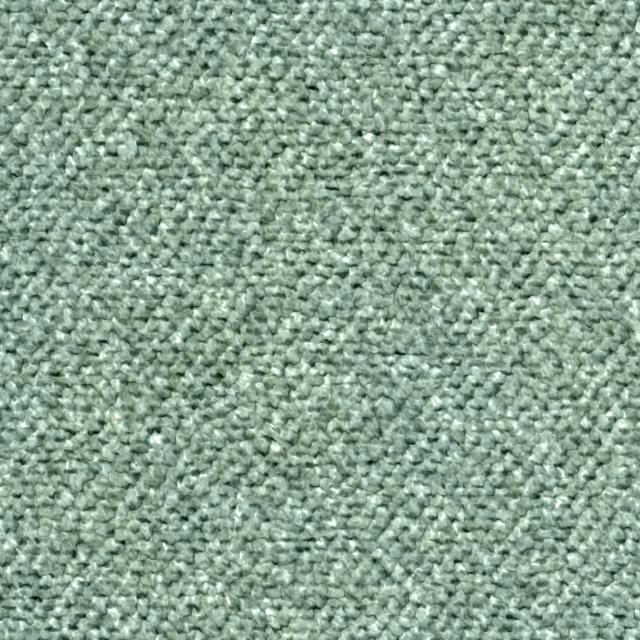
This texture is drawn by a WebGL 2 fragment shader. Its source:

```glsl
#version 300 es
precision highp float;

uniform vec2 u_resolution;
out vec4 fragColor;

const vec2 STITCHES = vec2(62.0, 58.0);       // lumps of yarn across and up
const vec2 LUMP_RADII = vec2(0.74, 0.66);
const vec2 LUMP_JITTER = vec2(0.40, 0.26);
const float LUMP_STAGGER = 0.2;
const float SHEAR = 0.12;
const float BLEND_SHARPNESS = 6.0;
const float WEAVE_BEND = 0.5;
const float FRAY = 0.5;
const vec3 YARN = vec3(0.55, 0.65, 0.58);
const vec3 OLIVE_SHIFT = vec3(0.022, 0.004, -0.03);
const float BASE_LIFT = 0.032;
const float RELIEF = 0.21;
const float SIDE_LIGHT = 0.14;
const float LUMP_VARIATION = 0.15;
const float GLINT = 0.30;
const float GAP_DARKNESS = 0.28;
const float FIBRE_CONTRAST = 0.25;
const float CURL_CONTRAST = 0.12;
const float CLOUD_CONTRAST = 0.025;

float hash(vec2 p) {
    return fract(sin(dot(p, vec2(127.1, 311.7))) * 43758.5453);
}

vec2 hash2(vec2 p) {
    return vec2(hash(p + 17.3), hash(p + 71.9));
}

float noise(vec2 p) {
    vec2 i = floor(p);
    vec2 f = fract(p);
    f = f * f * (3.0 - 2.0 * f);
    float low = mix(hash(i), hash(i + vec2(1.0, 0.0)), f.x);
    float high = mix(hash(i + vec2(0.0, 1.0)), hash(i + vec2(1.0, 1.0)), f.x);
    return mix(low, high, f.y);
}

float clouds(vec2 p) {
    return 0.6 * noise(p) + 0.4 * noise(p * 2.3 + 9.7);
}

// Rounded yarn lumps: x = height, y = tone, z = hue offset
vec3 yarnLumps(vec2 p) {
    vec2 cell = floor(p);
    float total = 0.0;
    vec2 surface = vec2(0.0);
    for (int j = -1; j <= 1; j++) {
        for (int i = -1; i <= 1; i++) {
            vec2 id = cell + vec2(i, j);
            vec2 rnd = hash2(id);
            float shade = hash(id + 5.1);
            vec2 center = id + 0.5 + LUMP_JITTER * (rnd - 0.5) * 2.0;
            center.y += LUMP_STAGGER * (1.0 - 2.0 * mod(id.x + id.y, 2.0));
            float angle = (rnd.x - 0.6) * 2.4;
            vec2 offset = p - center;
            float c = cos(angle);
            float s = sin(angle);
            vec2 q = mat2(c, -s, s, c) * offset / LUMP_RADII;
            float height = 1.0 - dot(q, q) + 0.4 * rnd.y;

            // Lit from the upper left, with a small shine on some lumps
            float tone = SIDE_LIGHT * clamp(1.5 * offset.y - 0.6 * offset.x, -1.0, 1.0);
            tone += LUMP_VARIATION * (shade - 0.5);
            vec2 shine = offset - vec2(0.5 * rnd.y - 0.35, 0.2);
            tone += GLINT * shade * shade * exp(-20.0 * dot(shine, shine));

            float weight = exp(BLEND_SHARPNESS * height);
            total += weight;
            surface += weight * vec2(tone, rnd.x - 0.5);
        }
    }
    return vec3(log(total) / BLEND_SHARPNESS, surface / total);
}

// Short dark slits under every other lump, staggered from row to row
float weaveGaps(vec2 p) {
    float row = floor(p.y + 0.5);
    float x = p.x + row + 0.5;
    float column = floor(x * 0.5);
    vec2 id = vec2(column, row);
    vec2 rnd = hash2(id + 41.0);
    vec2 d = vec2(x - 2.0 * column - 1.0, p.y - row);
    d -= (rnd - 0.5) * vec2(0.45, 0.24);
    d.y += 0.12 * d.x;
    float halfLength = mix(0.25, 0.5, hash(id + 13.0));
    d.x = max(abs(d.x) - halfLength, 0.0);
    float slit = 1.0 - smoothstep(0.04, 0.34, length(d));
    return slit * mix(0.45, 1.05, hash(id + 29.0));
}

void main() {
    vec2 uv = gl_FragCoord.xy / u_resolution.y;

    // Slightly uneven, slanted weave with frayed edges
    vec2 bend = vec2(noise(uv * 15.0), noise(uv * 15.0 + 33.0)) - 0.5;
    vec2 p = uv * STITCHES + WEAVE_BEND * bend;
    p.x += SHEAR * p.y;
    vec2 fray = vec2(noise(p * 2.4), noise(p * 2.4 + 57.0)) - 0.5;

    vec3 lumps = yarnLumps(p + FRAY * fray);
    float fibre = 0.5 * noise(p * vec2(2.7, 2.9)) + 0.5 * noise(p * 4.6 + 21.0);
    float curl = 1.0 - abs(2.0 * noise(p * 2.3 + fray + 77.0) - 1.0);
    float patches = clouds(uv * 6.0 + 2.0);

    // Light and shade
    float light = BASE_LIFT + RELIEF * (smoothstep(0.1, 1.4, lumps.x) - 0.58);
    light += lumps.y + FIBRE_CONTRAST * (fibre - 0.5);
    light += CURL_CONTRAST * (curl * curl - 0.5);
    light -= GAP_DARKNESS * weaveGaps(p + vec2(0.5, 0.0) + 0.5 * FRAY * fray);
    light += CLOUD_CONTRAST * (patches - 0.5) + 0.025 * (uv.x - 0.5);

    // Drift between olive and bluish green
    float hue = 0.9 * (clouds(uv * 5.0 + 14.0) - 0.5) + 0.7 * lumps.z;
    vec3 color = YARN + light + OLIVE_SHIFT * hue;
    fragColor = vec4(clamp(color, 0.0, 1.0), 1.0);
}
```
